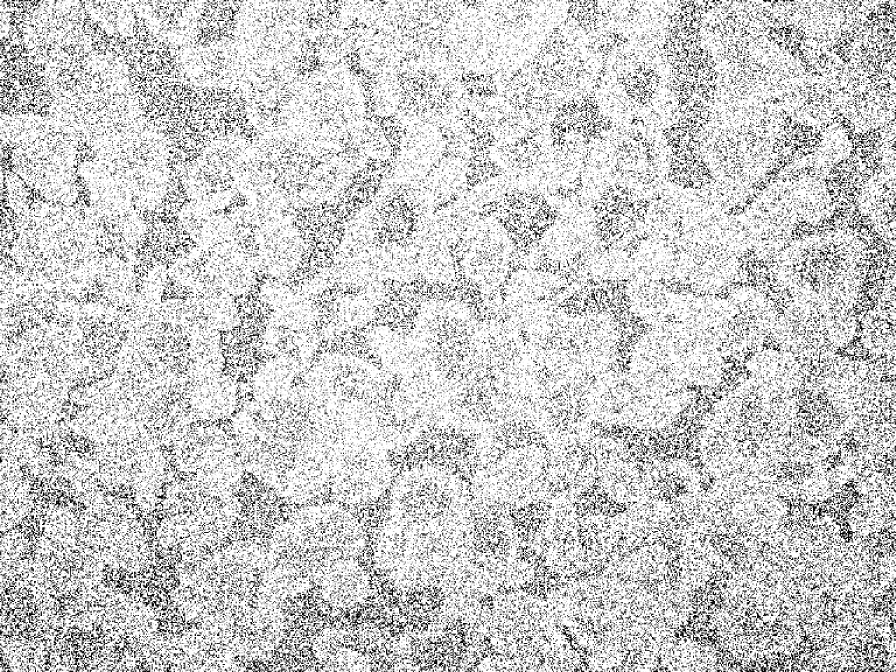
Give the GLSL for this texture, as a WebGL 2 fragment shader.

```glsl
#version 300 es
precision highp float;
// Fine black stipple on white, its density shaded as a bed of rounded pebbles and chips.

uniform vec2 u_resolution;
out vec4 fragColor;

vec2 hash2(vec2 p) {
  vec3 q = fract(p.xyx * vec3(0.1031, 0.1030, 0.0973));
  q += dot(q, q.yzx + 33.33);
  return fract((q.xx + q.yz) * q.zy);
}

// Layered sines that bend the outlines.
vec2 warp(vec2 p) {
  vec2 w = 0.010 * sin(p.yx * vec2(17.0, 21.0) + 3.0 * sin(p * 7.0));
  return p + w + 0.004 * sin(p.yx * vec2(53.0, 47.0) + 2.0 * sin(p * 31.0));
}

// Cellular ellipses: x = distance relative to the outline, y = random id.
vec2 stones(vec2 p, float share, float stretch) {
  vec2 cell = floor(p);
  vec2 nearest = vec2(9.0, 0.0);
  for (int j = -1; j <= 1; j++) {
    for (int i = -1; i <= 1; i++) {
      vec2 id = cell + vec2(i, j);
      vec2 place = hash2(id + 11.0);
      vec2 form = hash2(id + 57.0);
      vec2 kind = hash2(id + 103.0);
      if (kind.x > share) continue;
      vec2 d = p - id - 0.5 - 0.8 * (place - 0.5);
      float turn = 6.2832 * form.x;
      d = mat2(cos(turn), sin(turn), -sin(turn), cos(turn)) * d;
      float slim = 1.0 + stretch * form.y;
      float angle = atan(d.y, d.x);
      float lumps = 1.0 + 0.08 * sin(3.0 * angle + 9.0 * place.x)
                        + 0.05 * sin(5.0 * angle + 9.0 * place.y);
      float size = mix(0.40, 0.58, kind.x / share) * lumps;
      float dist = length(d * vec2(1.0 / sqrt(slim), sqrt(slim))) / size;
      if (dist < nearest.x) nearest = vec2(dist, kind.y);
    }
  }
  return nearest;
}

// Share of ink at a point.
float inkDensity(vec2 p, vec2 uv) {
  vec2 q = warp(p);

  // Large stones: grey middle, pale rim, dark gaps
  vec2 big = stones(q * 8.7, 1.0, 0.6);
  float middle = mix(0.12, 0.25, big.y);
  float ink = mix(middle, 0.07, smoothstep(0.45, 0.85, big.x));
  ink = mix(ink, 0.27, smoothstep(0.92, 1.08, big.x));

  // Small pale chips, each with a soft shadow
  vec2 chip = stones(q * 16.0 + 40.0, 0.45, 1.4);
  ink += 0.06 * (1.0 - smoothstep(1.0, 1.35, chip.x));
  float face = mix(mix(0.06, 0.19, chip.y * chip.y), 0.06, smoothstep(0.5, 0.85, chip.x));
  ink = mix(face, ink, smoothstep(0.92, 1.08, chip.x));

  // Slow mottling and darker borders
  ink += 0.02 * sin(p.x * 11.0 + 2.0 * sin(p.y * 8.0)) * sin(p.y * 13.0 + 1.0);
  float border = length((uv - vec2(0.46, 0.71)) * vec2(1.1, 0.9));
  ink += 0.16 * smoothstep(0.25, 0.82, border);
  return clamp(ink, 0.03, 0.6);
}

void main() {
  vec2 uv = gl_FragCoord.xy / u_resolution;
  float ink = inkDensity(gl_FragCoord.xy / u_resolution.y, uv);

  // Average the grains that fall inside the pixel
  float dark = 0.0;
  for (int j = -1; j <= 1; j++) {
    for (int i = -1; i <= 1; i++) {
      vec2 p = (gl_FragCoord.xy + vec2(i, j) / 3.0) / u_resolution.y;
      float grain = hash2(floor(p * 576.0) + 7.0).x;
      dark += smoothstep(0.76 - ink, 1.24 - ink, grain) / 9.0;
    }
  }
  fragColor = vec4(vec3(1.0 - dark), 1.0);
}
```
